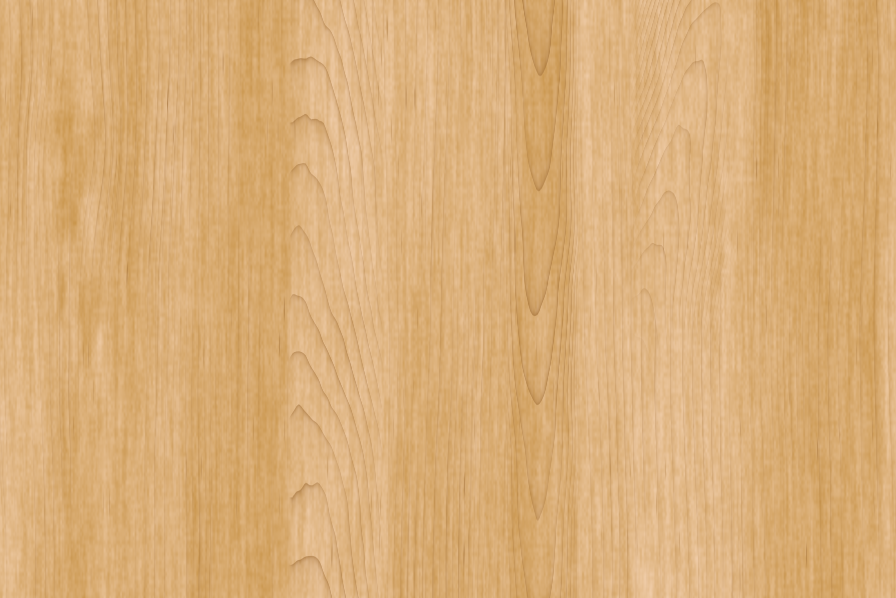
This texture is drawn by a Shadertoy shader. Its source:

```glsl
const vec3 HONEY = vec3(0.82, 0.63, 0.37);
const vec3 CREAM = vec3(0.89, 0.73, 0.54);
const vec3 UMBER = vec3(0.60, 0.40, 0.18);

float hash(vec2 p) {
    vec3 q = fract(vec3(p.xyx) * 0.1031);
    q += dot(q, q.yzx + 33.33);
    return fract((q.x + q.y) * q.z);
}

float noise(vec2 p) {
    vec2 i = floor(p), f = fract(p);
    f = f * f * (3.0 - 2.0 * f);
    return mix(mix(hash(i), hash(i + vec2(1, 0)), f.x),
               mix(hash(i + vec2(0, 1)), hash(i + vec2(1, 1)), f.x), f.y);
}

// Noise centred on zero, stretched by a scale per axis
float streak(vec2 p, vec2 scale, float seed) {
    return noise(p * scale + seed) - 0.5;
}

float band(float x, float left, float right, float soft) {
    return smoothstep(left - soft, left + soft, x) * (1.0 - smoothstep(right - soft, right + soft, x));
}

// Growth ring: crisp line at each whole number, with a soft shade behind it
float ring(float f) {
    float t = fract(f), w = fwidth(f);
    float profile = 0.8 * exp(-t / (0.03 + 0.5 * w)) + 0.2 * exp(-4.0 * t);
    return profile * smoothstep(0.0, min(0.7 * w + 0.01, 0.4), t) * (1.0 - smoothstep(0.4, 0.8, w));
}

// Nested arches around x = 0; a negative spacing makes them point upwards
float arches(vec2 p, float halfWidth, float rise, float steepen, float spacing) {
    float q = p.x * p.x / (halfWidth * halfWidth);
    return ring((p.y - sign(spacing) * (rise * q + steepen * q * q)) / spacing);
}

// Sparse short dark pores, one per grid cell at most
float pores(vec2 p, vec2 grid, float share) {
    vec2 cell = floor(p * grid), f = fract(p * grid) - 0.5;
    float keep = step(1.0 - share, hash(cell + 7.0));
    f.x += 0.5 * (hash(cell + 19.0) - 0.5);
    return keep * smoothstep(0.16, 0.0, abs(f.x)) * smoothstep(0.45, 0.1, abs(f.y));
}

// Broad light and dark strips of the veneer
float stripTone(float x) {
    float tone = -0.08 * band(x, 0.09, 0.32, 0.01);
    tone -= 0.26 * band(x, 0.32, 0.485, 0.008);
    tone += 0.36 * band(x, 0.487, 0.66, 0.02);
    tone -= 0.26 * band(x, 0.855, 0.955, 0.012);
    tone += 0.28 * band(x, 0.96, 1.25, 0.03);
    tone -= 0.26 * band(x, 1.28, 1.472, 0.015);
    return tone + 0.22 * smoothstep(1.47, 1.48, x);
}

void mainImage(out vec4 fragColor, in vec2 fragCoord) {
    vec2 p = fragCoord / iResolution.y;
    p.x += (1.5 - iResolution.x / iResolution.y) * 0.5;

    // Gentle wander of the grain, pushed aside around the knot
    vec2 k = (p - vec2(0.125, 0.74)) / vec2(0.06, 0.13);
    float knot = exp(-dot(k, k));
    vec2 g = p;
    g.x += 0.022 * streak(p, vec2(5.0, 2.2), 3.0) + 0.003 * streak(p, vec2(20.0, 9.0), 53.0);
    g.x -= 0.035 * k.x * knot;
    vec2 w = p + vec2(0.010 * streak(p, vec2(9.0, 8.0), 11.0),
                      0.05 * streak(p, vec2(22.0, 6.0), 23.0) + 0.014 * streak(p, vec2(90.0, 25.0), 5.0));
    w.y += 0.10 * streak(p, vec2(3.0, 4.0), 37.0);

    // Figure: a deep U column, half arches and a leaning stack
    float column = band(p.x, 0.85, 0.965, 0.012);
    float halfArch = band(p.x, 0.487, 0.64, 0.004) * (1.0 - smoothstep(0.58, 0.68, p.x));
    float lean = band(p.x, 1.07, 1.21, 0.025) * smoothstep(0.35, 0.6, p.y);
    float lines = 1.1 * column * arches(w - vec2(0.902, 0.32), 0.032, 0.14, 0.03, 0.19);
    lines += 0.95 * halfArch * arches(w - vec2(0.505, 0.7), 0.05, 0.07, 0.0, -0.105);
    float leanCentre = 1.11 + 0.23 * (p.y - 0.64);
    lines += 0.85 * lean * arches(w - vec2(leanCentre, 0.64), 0.035, 0.08, 0.0, -0.09);
    lines *= 0.5 + 0.9 * noise(p * vec2(16.0, 5.0));

    // Straight grain between the figures, in two spacings
    float plain = 1.0 - 0.75 * max(column, max(halfArch, lean));
    float grain = ring(g.x * 58.0 + 2.0 * streak(g, vec2(14.0, 0.7), 41.0));
    grain *= 0.25 + 1.0 * smoothstep(0.2, 0.8, noise(g * vec2(26.0, 2.5) + 60.0));
    float fineGrain = ring(g.x * 96.0 + 2.0 * streak(g, vec2(17.0, 0.9), 67.0));
    fineGrain *= smoothstep(0.35, 0.85, noise(g * vec2(18.0, 3.0) + 90.0));
    grain = plain * (grain + 0.8 * fineGrain);

    // Tone: strips, soft streaks, fibres, speckle and flame near the knot
    float tone = 0.69 + stripTone(p.x + 0.006 * streak(p, vec2(2.0, 3.0), 9.0));
    tone += 0.45 * streak(g, vec2(13.0, 1.1), 71.0);
    tone += 0.40 * streak(g, vec2(45.0, 2.5), 83.0);
    tone += 0.50 * streak(g, vec2(150.0, 7.0), 97.0);
    tone += 0.50 * streak(p, vec2(290.0, 28.0), 13.0);
    tone += 0.38 * streak(p, vec2(330.0, 150.0), 29.0);
    tone += 0.22 * streak(p, vec2(60.0, 110.0), 47.0);
    float flame = band(p.x, 0.095, 0.18, 0.015) * band(p.y, 0.38, 0.86, 0.1);
    vec2 slant = vec2(p.x - 0.22 * p.y + 0.12 * p.y * p.y, p.y);
    tone += flame * 1.0 * streak(slant, vec2(85.0, 14.0), 31.0);
    tone -= 0.3 * knot * noise(p * vec2(30.0, 60.0));

    vec3 color = mix(HONEY, CREAM, tone);
    float pore = 0.22 * pores(g, vec2(120.0, 16.0), 0.04) + 0.4 * pores(g + 0.37, vec2(90.0, 17.0), 0.008);
    color = mix(color, UMBER, clamp(0.68 * lines + 0.36 * grain + pore, 0.0, 0.85));
    fragColor = vec4(color, 1.0);
}
```
